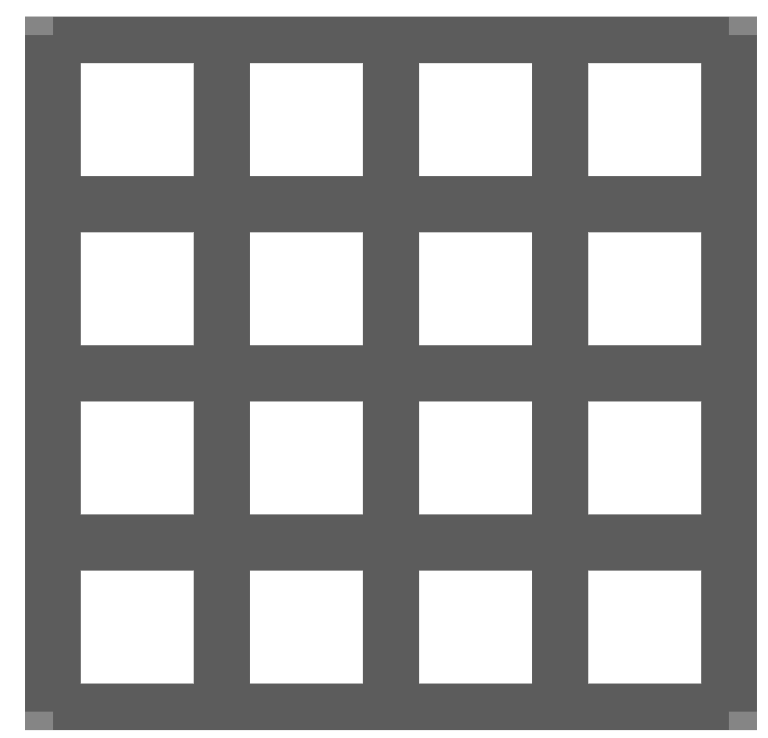
A Shadertoy shader for this pattern:

```glsl
// Flat grey plate with a four by four grid of square holes and paler corner tabs.

// Signed distance to an axis-aligned box centred on the origin.
float boxDistance(vec2 p, vec2 halfSize) {
    vec2 d = abs(p) - halfSize;
    return length(max(d, 0.0)) + min(max(d.x, d.y), 0.0);
}

// Coverage of a shape, smoothed over one pixel.
float coverage(float dist) {
    return clamp(0.5 - dist * iResolution.y, 0.0, 1.0);
}

void mainImage(out vec4 fragColor, in vec2 fragCoord) {
    // Canvas height is one unit; the plate centre is the origin.
    vec2 p = fragCoord / iResolution.y - vec2(0.5298, 0.4941);
    vec2 plateHalf = vec2(0.4959, 0.4834);
    vec2 tabHalf = vec2(0.0190, 0.0125);
    float pitch = 0.2292;

    // Nearest hole, limited to four along each axis.
    vec2 cell = clamp(floor(p / pitch) + 0.5, -1.5, 1.5);
    float hole = coverage(boxDistance(p - cell * pitch, vec2(0.0765)));

    // Plate and its four mirrored corner tabs.
    float plate = coverage(boxDistance(p, plateHalf));
    float tab = coverage(boxDistance(abs(p) - plateHalf + tabHalf, tabHalf));

    vec3 plateColor = mix(vec3(0.36), vec3(0.52), tab);
    vec3 color = mix(vec3(1.0), plateColor, plate * (1.0 - hole));
    fragColor = vec4(color, 1.0);
}
```
